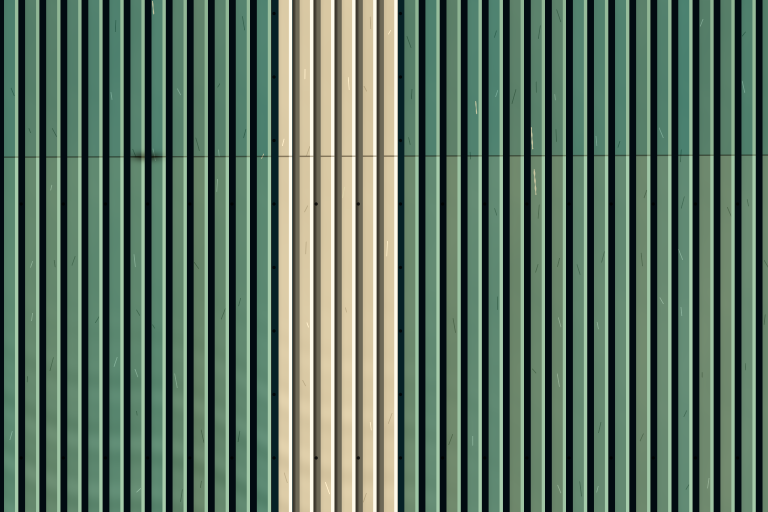
A Shadertoy shader for this texture:

```glsl
#define PITCH 0.041152
#define ORIGIN -0.0047
#define CREAM_FIRST 13.0
#define CREAM_LAST 18.0
#define VALLEY 0.305
#define LIP 0.825
#define SEAM_Y 0.693
#define SCREW_Y 0.6016
#define SCREW_STEP 0.124
#define SCREW_R 0.0032
#define SCRATCH_CHANCE 0.3

float hash(vec2 p) {
    vec3 q = fract(vec3(p.xyx) * 0.1031);
    q += dot(q, q.yzx + 33.33);
    return fract((q.x + q.y) * q.z);
}

// Box-filtered step: w is the footprint of one pixel.
float edge(float at, float x, float w) {
    return clamp((x - at) / w + 0.5, 0.0, 1.0);
}

float segment(vec2 p, vec2 a, vec2 b) {
    vec2 d = b - a;
    return length(p - a - d * clamp(dot(p - a, d) / dot(d, d), 0.0, 1.0));
}

// Weathering: sines bent by other sines, about -1 to 1.
float blotches(vec2 p) {
    float s = sin(p.x * 9.0 + 2.0 * sin(p.y * 5.0));
    s += 0.6 * sin(p.y * 17.0 + 3.0 * sin(p.x * 11.0));
    s += 0.4 * sin(p.x * 61.0 + p.y * 23.0 + 2.0 * sin(p.y * 31.0));
    return s * 0.5;
}

// Slanted reflections of light on the lower sheets.
float reflections(vec2 p) {
    float slope = p.y + 0.22 * p.x + 0.02 * sin(p.x * 13.0);
    float waves = sin(slope * 75.0) + 0.6 * sin(slope * 131.0 + p.x * 9.0);
    float area = smoothstep(0.48, 0.1, p.y) * smoothstep(1.1, 0.5, p.x);
    return waves * area;
}

// One random scuff per rib and height band; the sign picks light or dark.
float scuffs(vec2 p, float rib, float px) {
    vec2 id = vec2(rib, floor(p.y * 9.0));
    float r = hash(id + 7.0);
    vec2 mid = vec2(ORIGIN + (rib + mix(0.4, 0.75, hash(id + 19.0))) * PITCH,
                    (id.y + mix(0.25, 0.75, hash(id + 31.0))) / 9.0);
    vec2 arm = vec2((hash(id + 43.0) - 0.5) * 0.008, mix(0.003, 0.014, hash(id + 57.0)));
    float mark = 1.0 - edge(0.0007, segment(p, mid - arm, mid + arm), px);
    return mark * step(r, SCRATCH_CHANCE) * (r < SCRATCH_CHANCE * 0.4 ? 1.0 : -1.0);
}

// Larger flakes of lost paint: position and half length.
float chips(vec2 p, float px) {
    vec3 flakes[6] = vec3[6](vec3(1.045, 0.645, 0.024), vec3(1.039, 0.730, 0.020),
        vec3(0.930, 0.790, 0.012), vec3(0.299, 0.985, 0.012),
        vec3(0.513, 0.695, 0.004), vec3(0.671, 0.624, 0.010));
    float paint = 0.0;
    for (int i = 0; i < 6; i++) {
        vec3 f = flakes[i];
        vec2 arm = vec2(0.002 * sin(f.x * 40.0), f.z);
        float ragged = 0.0007 + 0.04 * f.z * (0.5 + 0.5 * sin(p.y * 420.0));
        paint = max(paint, 1.0 - edge(ragged, segment(p, f.xy - arm, f.xy + arm), px));
    }
    return paint;
}

void mainImage(out vec4 fragColor, in vec2 fragCoord) {
    vec2 p = fragCoord / iResolution.xy * vec2(1.5, 1.0);
    float px = 1.0 / iResolution.y;
    float column = (p.x - ORIGIN) / PITCH;
    float rib = floor(column);
    float x = column - rib;
    float w = px / PITCH;
    bool cream = rib >= CREAM_FIRST && rib <= CREAM_LAST;
    bool joint = rib == CREAM_FIRST || rib == CREAM_LAST + 1.0;

    float seamY = SEAM_Y + 0.0027 * p.x;
    float upper = edge(seamY, p.y, px);
    float tone = hash(vec2(rib, 3.0)) - 0.5;
    float stain = blotches(p);

    // Rib faces
    vec3 lower = mix(vec3(0.37, 0.53, 0.43), vec3(0.42, 0.54, 0.44), p.x / 1.5);
    vec3 face = mix(lower, vec3(0.33, 0.505, 0.425), upper);
    face += tone * vec3(-0.07, 0.01, 0.035) + stain * vec3(0.018, 0.012, 0.010);
    vec3 lip = vec3(0.64, 0.79, 0.66) - 0.06 * upper + 0.05 * tone;
    vec3 valley = joint ? vec3(0.025, 0.13, 0.15) : vec3(0.008, 0.045, 0.065);
    float valleyEnd = VALLEY;
    if (cream) {
        face = vec3(0.85, 0.785, 0.64) + 0.012 * stain + 0.03 * tone;
        lip = vec3(1.0, 0.985, 0.925);
        valleyEnd = VALLEY + 0.03;
        if (!joint) valley = mix(vec3(0.23, 0.21, 0.17), vec3(0.43, 0.41, 0.34),
                                 smoothstep(0.04, 0.2, x));
    }
    face += 0.018 * reflections(p);
    face *= 0.96 + 0.04 * smoothstep(valleyEnd, 0.55, x);

    // Scuffs and flakes
    float scuff = scuffs(p, rib, px);
    face += scuff * (scuff > 0.0 ? 0.17 : 0.13);
    face = mix(face, vec3(0.88, 0.84, 0.68), 0.8 * chips(p, px));

    // Sheet overlap with a rust patch
    float seam = 1.0 - edge(0.0014, abs(p.y - seamY), px);
    vec2 rust = (p - vec2(0.287, seamY)) / vec2(0.028, 0.009);
    float grime = 0.55 * seam + 0.75 * exp(-dot(rust, rust));
    face = mix(face, face * vec3(0.3, 0.26, 0.2), min(grime, 1.0));
    lip = mix(lip, lip * vec3(0.55, 0.5, 0.42), min(grime, 1.0));

    // Screws in every other valley, close together along the joints
    float spacing = joint ? SCREW_STEP : 4.0 * SCREW_STEP;
    float dy = (fract((p.y - SCREW_Y) / spacing + 0.5) - 0.5) * spacing;
    float screw = 1.0 - edge(SCREW_R, length(vec2((x - 0.12) * PITCH, dy)), px);
    valley *= 1.0 - 0.8 * screw * step(0.5, mod(rib, 2.0));

    // Profile: shadowed valley, face, sunlit lip, wrapping into the next valley
    vec3 color = mix(valley, face, edge(valleyEnd, x, w));
    color = mix(color, lip, edge(LIP, x, w));
    color = mix(color, valley * 0.8, edge(0.985, x, w));
    fragColor = vec4(clamp(color, 0.0, 1.0), 1.0);
}
```
